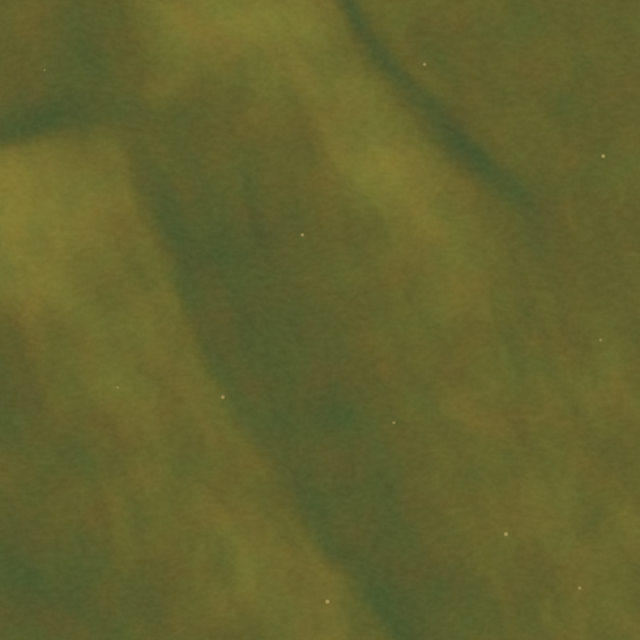
Reproduce this texture procedurally as a WebGL 2 fragment shader.

```glsl
#version 300 es
precision highp float;
// Softly draped olive cloth: shadowed folds, a dark green hollow and yellow
// sheen are summed into one shade value, which picks a colour from a ramp.
// Gradient noise adds mottling, streaks and fine weave; a few specks lie on top.

uniform vec2 u_resolution;
out vec4 fragColor;

const vec3 SHADOW_GREEN = vec3(0.295, 0.340, 0.182);
const vec3 BASE_OLIVE   = vec3(0.382, 0.375, 0.176);
const vec3 SHEEN_YELLOW = vec3(0.495, 0.470, 0.202);
const vec3 HUE_DRIFT    = vec3(0.028, -0.012, -0.004); // towards brown
const vec3 SPECK_COLOR  = vec3(0.66, 0.60, 0.38);
const float MOTTLE_AMOUNT = 0.34;
const float STREAK_AMOUNT = 0.34;
const float WEAVE_AMOUNT  = 0.024;
const float STREAK_ANGLE  = -1.12;
const float SPECK_CELLS   = 7.0;
const float SPECK_CHANCE  = 0.26;
const float SPECK_RADIUS  = 0.0042;

// Integer hash giving two values in 0..1
vec2 hash2(vec2 cell) {
  uvec2 q = uvec2(ivec2(cell) + 4096);
  q = q * 1664525u + 1013904223u;
  q.x += q.y * 1664525u;
  q.y += q.x * 1664525u;
  q ^= q >> 16u;
  q.x += q.y * 1664525u;
  q.y += q.x * 1664525u;
  q ^= q >> 16u;
  return vec2(q & 65535u) / 65535.0;
}

float cornerSlope(vec2 cell, vec2 offset) {
  float angle = 6.28318 * hash2(cell).x;
  return dot(vec2(cos(angle), sin(angle)), offset);
}

float gradientNoise(vec2 p) {
  vec2 i = floor(p), f = fract(p);
  vec2 w = f * f * f * (f * (f * 6.0 - 15.0) + 10.0);
  vec2 e = vec2(1.0, 0.0);
  float low  = mix(cornerSlope(i, f), cornerSlope(i + e, f - e), w.x);
  float high = mix(cornerSlope(i + e.yx, f - e.yx), cornerSlope(i + 1.0, f - 1.0), w.x);
  return mix(low, high, w.y);
}

float fbm(vec2 p) {
  float sum = 0.0, amplitude = 1.0;
  for (int octave = 0; octave < 4; octave++) {
    sum += amplitude * gradientNoise(p);
    p = mat2(1.6, 1.2, -1.2, 1.6) * p + 17.3;
    amplitude *= 0.5;
  }
  return sum;
}

vec2 rotateInto(vec2 p, float angle) {
  float c = cos(angle), s = sin(angle);
  return vec2(c * p.x + s * p.y, c * p.y - s * p.x);
}

// Soft elliptical patch of light or shade
float patchAt(vec2 p, vec2 center, vec2 size, float angle) {
  vec2 q = rotateInto(p - center, angle) / size;
  return exp(-dot(q, q));
}

// Crease with a different softness on each side of its line
float crease(float d, float below, float above) {
  float q = d / (d < 0.0 ? below : above);
  return exp(-q * q);
}

float foldShade(vec2 p) {
  // Sheen and broad shade
  float shade = 0.85 * patchAt(p, vec2(0.37, 0.97), vec2(0.17, 0.10), -0.25);
  shade += 0.85 * patchAt(p, vec2(0.60, 0.74), vec2(0.20, 0.068), -1.05);
  shade += 0.85 * patchAt(p, vec2(0.01, 0.66), vec2(0.13, 0.12), 0.6);
  shade += 0.38 * patchAt(p, vec2(0.17, 0.50), vec2(0.40, 0.15), -1.1);
  shade += 0.35 * patchAt(p, vec2(0.46, 0.06), vec2(0.16, 0.07), -0.7);
  shade += 0.22 * patchAt(p, vec2(0.88, 0.26), vec2(0.30, 0.20), -0.9);
  shade -= 0.55 * patchAt(p, vec2(0.10, 0.91), vec2(0.14, 0.09), 1.1);
  shade -= 0.65 * patchAt(p, vec2(0.04, 0.07), vec2(0.20, 0.11), -0.5);
  shade -= 0.65 * patchAt(p, vec2(0.01, 0.38), vec2(0.13, 0.07), -1.1);

  // Long green hollow, crisp on the left and diffuse on the right
  float drop = 0.64 - p.y;
  float inside = p.x - (0.24 + 0.32 * drop + 0.43 * drop * abs(drop));
  float right = 0.47 + 0.40 * (0.70 - p.y);
  float hollow = smoothstep(-0.025, 0.025, inside);
  hollow *= 1.0 - smoothstep(right - 0.09, right + 0.06, p.x);
  hollow *= 1.0 - smoothstep(0.62, 0.88, p.y);
  shade -= hollow * (0.50 + 0.38 * exp(-max(inside, 0.0) / 0.07));

  // Curved crease running down to the right
  float run = p.x - 0.55;
  float line = 1.0 - 0.9 * run - 0.075 * (1.0 - exp(-run / 0.08));
  float fade = 1.0 - smoothstep(0.16, 0.44, run);
  shade -= 0.95 * fade * crease((p.y - line) * 0.6, 0.028, 0.020);

  // Short crease at the left
  float leftFade = 1.0 - smoothstep(0.06, 0.24, p.x);
  return shade - 0.95 * leftFade * crease(p.y - 0.785 - 0.17 * p.x, 0.022, 0.045);
}

float specks(vec2 p) {
  vec2 cell = floor(p * SPECK_CELLS);
  vec2 spot = (cell + 0.15 + 0.7 * hash2(cell)) / SPECK_CELLS;
  vec2 trait = hash2(cell + 91.0);
  float radius = SPECK_RADIUS * (0.65 + 0.5 * trait.y);
  float dot1 = 1.0 - smoothstep(0.25 * radius, radius, length(p - spot));
  return dot1 * step(trait.x, SPECK_CHANCE) * (0.4 + 0.6 * trait.y);
}

void main() {
  vec2 p = gl_FragCoord.xy / u_resolution.y;
  vec2 warp = vec2(fbm(p * 6.0), fbm(p * 6.0 + 40.0));
  float shade = foldShade(p + 0.022 * warp);

  // Mottling, and streaks drawn out along the drape
  shade += MOTTLE_AMOUNT * fbm(p * 9.0 + 7.0);
  vec2 along = rotateInto(p, STREAK_ANGLE);
  shade += STREAK_AMOUNT * gradientNoise(along * vec2(6.0, 24.0) + warp);

  vec3 color = mix(BASE_OLIVE, SHADOW_GREEN, clamp(-shade, 0.0, 1.25));
  color = mix(color, SHEEN_YELLOW, clamp(shade, 0.0, 1.1));
  color += HUE_DRIFT * fbm(p * 13.0 + 23.0);

  // Fine weave, slightly wider than tall
  float weave = gradientNoise(p * vec2(70.0, 110.0) + 2.0 * warp);
  weave += 0.6 * gradientNoise(p * vec2(150.0, 190.0));
  color += WEAVE_AMOUNT * weave;

  fragColor = vec4(mix(color, SPECK_COLOR, specks(p)), 1.0);
}
```
